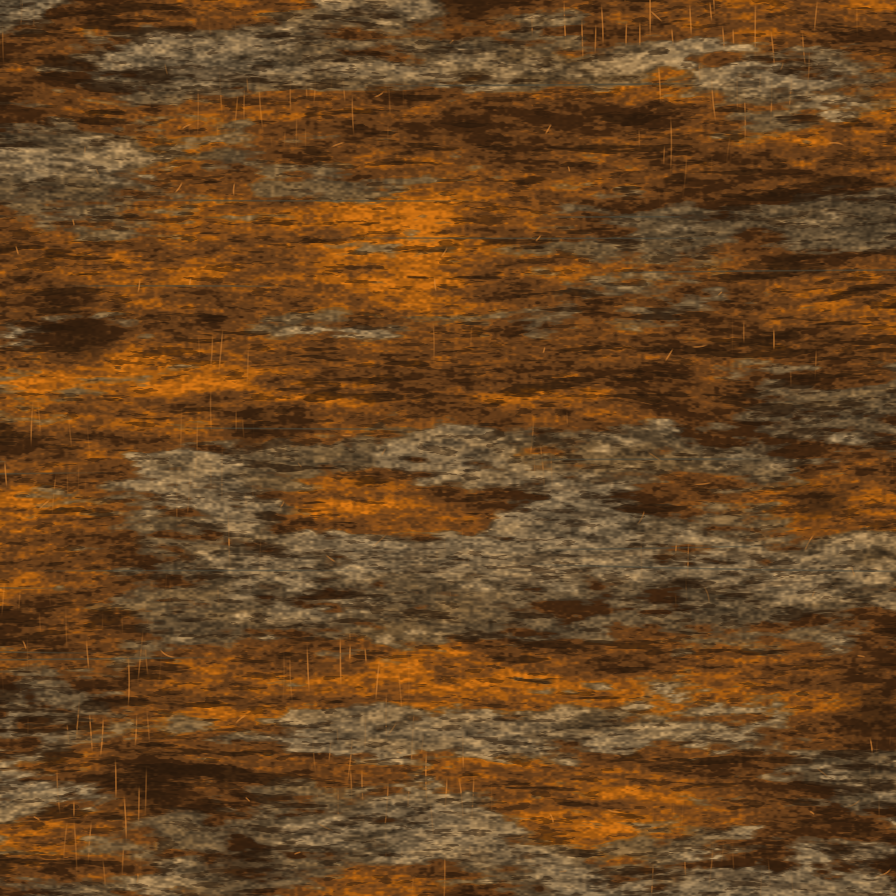
A three.js fragment shader for this texture:

```glsl
// Weathered rusty surface: fine level streaks of brown and orange under frayed
// grey film, with soft dark stains, broken cracks and thin scratches.
// Stretched value noise picks the tones; jittered cells place stains and lines.
varying vec2 vUv;

const vec3 SOOT = vec3(0.15, 0.09, 0.04);
const vec3 DARK = vec3(0.24, 0.14, 0.06);
const vec3 BROWN = vec3(0.38, 0.23, 0.10);
const vec3 RUST = vec3(0.48, 0.28, 0.10);
const vec3 ORANGE = vec3(0.61, 0.34, 0.07);
const vec3 GLOW = vec3(0.76, 0.42, 0.08);
const vec3 FILM = vec3(0.35, 0.29, 0.20);
const vec3 PALE = vec3(0.47, 0.40, 0.29);
const vec3 SLATE = vec3(0.28, 0.27, 0.22);
const vec3 SPARK = vec3(0.84, 0.52, 0.21);

float hash(vec2 p) {
  vec3 q = fract(p.xyx * 0.1031);
  q += dot(q, q.yzx + 33.33);
  return fract((q.x + q.y) * q.z);
}

vec2 hash2(vec2 p) {
  return vec2(hash(p), hash(p + 71.7));
}

float noise(vec2 p) {
  vec2 i = floor(p);
  vec2 f = fract(p);
  f = f * f * (3.0 - 2.0 * f);
  float low = mix(hash(i), hash(i + vec2(1.0, 0.0)), f.x);
  float high = mix(hash(i + vec2(0.0, 1.0)), hash(i + 1.0), f.x);
  return mix(low, high, f.y);
}

// Four octaves, centred on zero with a deviation of about one
float layers(vec2 p) {
  float sum = 0.0;
  float weight = 0.5;
  for (int i = 0; i < 4; i++) {
    sum += weight * (noise(p) - 0.5);
    p = p * 2.03 + 17.3;
    weight *= 0.5;
  }
  return sum * 8.1;
}

vec3 rustRamp(float tone) {
  vec3 color = mix(DARK, BROWN, smoothstep(-1.7, -0.6, tone));
  color = mix(color, RUST, smoothstep(-0.4, 0.5, tone));
  color = mix(color, ORANGE, smoothstep(0.5, 1.4, tone));
  return mix(color, GLOW, smoothstep(1.4, 2.5, tone));
}

// Soft round stains, one in some of the cells
float stains(vec2 p, float grid, float density) {
  float sum = 0.0;
  for (int y = -1; y <= 1; y++) {
    for (int x = -1; x <= 1; x++) {
      vec2 cell = floor(p * grid) + vec2(float(x), float(y));
      vec2 offset = p - (cell + hash2(cell + 5.0)) / grid;
      float radius = mix(0.022, 0.042, hash(cell + 23.0));
      offset.x *= 0.8;
      sum += step(hash(cell + 41.0), density) * exp(-dot(offset, offset) / (radius * radius));
    }
  }
  return min(sum, 1.0);
}

// Thin bent lines around a heading, one in some of the cells
float scratches(vec2 p, vec2 grid, float heading, float sway, float reach, float bend, float density) {
  float mask = 0.0;
  for (int y = -1; y <= 1; y++) {
    for (int x = -1; x <= 1; x++) {
      vec2 cell = floor(p * grid) + vec2(float(x), float(y));
      vec2 id = cell + grid * 3.0;
      vec2 offset = p - (cell + 0.15 + 0.7 * hash2(id)) / grid;
      float angle = heading + sway * (hash(id + 13.0) - 0.5);
      vec2 dir = vec2(cos(angle), sin(angle));
      float along = dot(offset, dir);
      float across = dot(offset, vec2(-dir.y, dir.x)) + bend * (hash(id + 29.0) - 0.5) * along * along;
      float halfLength = reach * mix(0.25, 1.0, hash(id + 37.0));
      float line = 1.0 - smoothstep(0.0002, 0.0016, abs(across));
      line *= 1.0 - smoothstep(0.4, 1.0, abs(along) / halfLength);
      mask = max(mask, line * step(hash(id + 53.0), density));
    }
  }
  return mask;
}

void main() {
  // Wavy grain coordinates, from wide streaks down to specks
  vec2 p = vUv;
  p.y += 0.012 * (noise(p * vec2(6.0, 9.0)) - 0.5);
  float streak = layers(p * vec2(9.0, 58.0) + 3.0);
  float ragged = layers(p * vec2(30.0, 125.0) + 60.0);
  float grain = 4.0 * (noise(p * vec2(90.0, 260.0)) - 0.5);
  float speck = 4.0 * (noise(p * vec2(230.0, 400.0) + 7.0) - 0.5);
  float stain = stains(vUv + 0.005 * vec2(streak, ragged), 5.0, 0.45);

  // Rusty ground
  float broad = layers(p * vec2(4.5, 14.0) + 9.0);
  float brushed = noise(vUv * vec2(190.0, 9.0)) - 0.5;
  float tone = 0.58 * broad + 0.5 * streak + 0.5 * ragged + 0.32 * grain + 0.25 * speck + 0.4 * brushed;
  vec3 color = rustRamp(tone + 0.1 - 1.5 * stain);

  // Grey film with a dark frayed rim, and paler worn patches on it
  float cover = layers(p * vec2(4.5, 16.0) + 31.0) + 0.3 * streak + 0.36 * ragged + 0.15 * grain - 1.2 * stain;
  float film = smoothstep(0.2, 0.8, cover);
  float rim = smoothstep(0.05, 0.35, cover) * (1.0 - smoothstep(0.35, 0.8, cover));
  float worn = 0.7 * cover + 0.6 * layers(p * vec2(6.0, 16.0) + 80.0);
  float pale = film * smoothstep(0.85, 1.4, worn);
  vec3 grey = mix(FILM, PALE, pale) * (1.0 + 0.1 * grain + 0.09 * speck + 0.11 * ragged);
  color = mix(color, grey, 0.84 * film);
  color = mix(color, SLATE, 0.3 * rim);

  // Broken dark cracks at two sizes, and stain cores
  float crack = layers(p * vec2(17.0, 105.0) + 120.0) - 0.35 * broad + 0.2 * grain;
  color = mix(color, SOOT, 0.65 * smoothstep(1.1, 1.8, crack) * (1.0 - 0.6 * pale));
  float hairline = layers(p * vec2(38.0, 190.0) + 150.0);
  color = mix(color, SOOT, 0.45 * smoothstep(0.9, 1.6, hairline));
  color = mix(color, SOOT, 0.5 * stain * stain);
  color *= 1.03 + 0.05 * speck;

  // Long level lines, clustered upright scratches and stray nicks
  float level = scratches(vUv, vec2(2.0, 24.0), 0.0, 0.04, 0.32, 0.06, 0.35);
  color = mix(color, SLATE, 0.6 * level);
  float cluster = smoothstep(0.55, 0.85, noise(vUv * vec2(8.0, 8.0) + 44.0)) * (1.0 - 0.8 * film);
  float upright = scratches(vUv, vec2(75.0, 14.0), 1.57, 0.2, 0.036, 3.0, 0.6);
  color = mix(color, SPARK, 0.6 * upright * cluster);
  float nicks = scratches(vUv, vec2(17.0), 1.2, 3.0, 0.012, 50.0, 0.2);
  color = mix(color, SPARK, 0.6 * nicks * (1.0 - 0.6 * film));

  gl_FragColor = vec4(color, 1.0);
}
```
